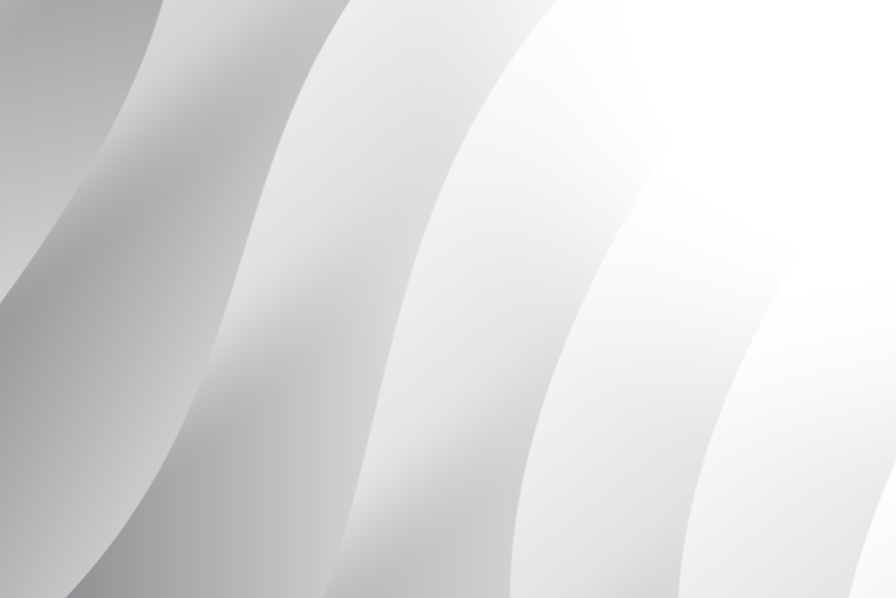
Give the GLSL for this background, as a WebGL 1 fragment shader.

```glsl
precision highp float;
// Overlapping grey ribbons that sweep from lower left to upper right into white.
// Each ribbon starts at a cubic edge and is shaded by two gradients that meet
// in a soft diagonal crease; a round glow whitens the upper right corner.

uniform vec2 u_resolution;

#define CREASE_TILT 1.2     // fall of the crease lines across the width
#define CREASE_FIRST -0.035 // crease place of the leftmost ribbon
#define CREASE_STEP 0.475   // crease distance between neighbours
#define CREASE_SOFT 0.13    // half width of the crease blend
#define LIGHT_RISE 0.16     // brightening away from the crease
#define EDGE_SOFT 0.0018    // half width of ribbon edges
#define GLOW_INNER 0.40
#define GLOW_OUTER 0.85
#define COOL_TINT 0.02

// Cubic through four values placed at t = 0, 1/3, 2/3 and 1.
float cubicThrough(vec4 f, float t) {
  float s = 3.0 * t;
  float a = s - 1.0, b = s - 2.0, c = s - 3.0;
  return -f.x * a * b * c / 6.0 + f.y * s * b * c / 2.0
       - f.z * s * a * c / 2.0 + f.w * s * a * b / 6.0;
}

// Grey of one ribbon; shadow holds a base and its slopes across and down.
float ribbonShade(vec2 p, float index, vec3 shadow, float light) {
  float crease = CREASE_FIRST + CREASE_STEP * index;
  float above = crease - p.y - CREASE_TILT * p.x;
  float dark = shadow.x + dot(shadow.yz, p);
  float bright = light + LIGHT_RISE * max(above, 0.0);
  return mix(dark, bright, smoothstep(-CREASE_SOFT, CREASE_SOFT, above));
}

// Lays a ribbon over everything to the right of its edge.
void layRibbon(inout float shade, vec2 p, vec4 edge, float index,
               vec3 shadow, float light) {
  float soft = max(EDGE_SOFT, 0.7 / u_resolution.x);
  float cover = smoothstep(-soft, soft, p.x - cubicThrough(edge, p.y));
  shade = mix(shade, ribbonShade(p, index, shadow, light), cover);
}

void main() {
  // Canvas units, measured from the top left.
  vec2 p = gl_FragCoord.xy / u_resolution;
  p.y = 1.0 - p.y;

  // Ribbons from left to right.
  float shade = ribbonShade(p, 0.0, vec3(0.65, 0.12, 0.34), 0.80);
  layRibbon(shade, p, vec4(0.182, 0.079, -0.081, -0.260), 1.0,
            vec3(0.47, 0.75, 0.25), 0.81);
  layRibbon(shade, p, vec4(0.391, 0.290, 0.216, 0.073), 2.0,
            vec3(0.51, 0.77, 0.0), 0.86);
  layRibbon(shade, p, vec4(0.622, 0.488, 0.422, 0.361), 3.0,
            vec3(0.53, 0.50, 0.0), 0.875);
  layRibbon(shade, p, vec4(0.859, 0.710, 0.608, 0.569), 4.0,
            vec3(0.46, 0.50, 0.0), 0.87);
  layRibbon(shade, p, vec4(1.107, 0.932, 0.810, 0.757), 5.0,
            vec3(0.40, 0.50, 0.0), 0.865);
  layRibbon(shade, p, vec4(1.354, 1.172, 1.033, 0.947), 6.0,
            vec3(0.40, 0.50, 0.0), 0.865);

  // White glow around the upper right corner.
  float aspect = u_resolution.x / u_resolution.y;
  float reach = length((p - vec2(1.0, 0.0)) * vec2(aspect, 1.0));
  shade = mix(1.0, min(shade, 1.0), smoothstep(GLOW_INNER, GLOW_OUTER, reach));

  // Slightly cool greys.
  vec3 color = shade + (1.0 - shade) * COOL_TINT * vec3(-1.0, 0.0, 1.0);
  gl_FragColor = vec4(color, 1.0);
}
```
